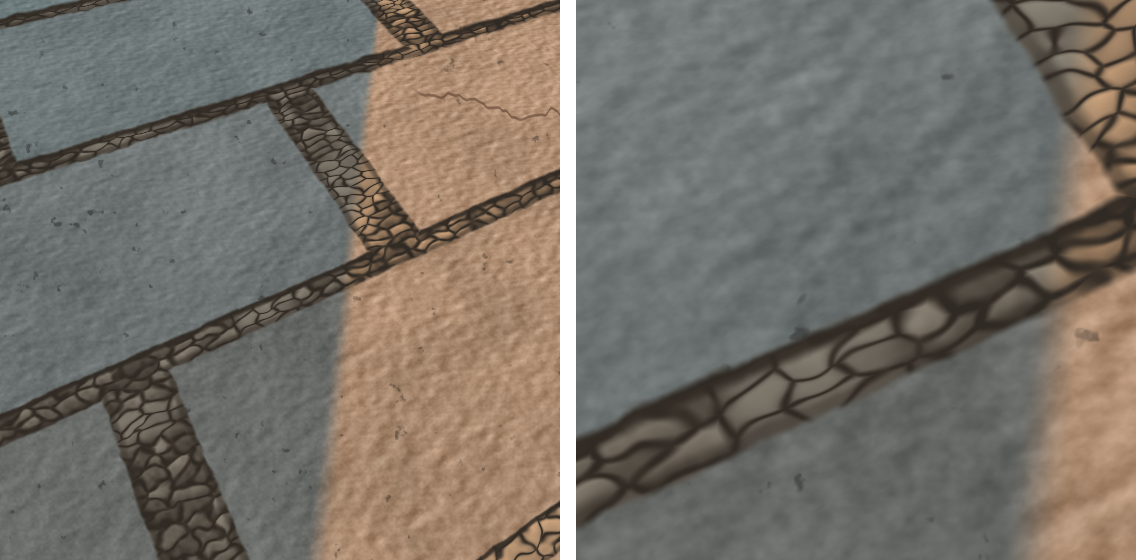
Left: the whole. Right: its middle third, enlarged.
Give the GLSL for this texture, as a WebGL 2 fragment shader.

```glsl
#version 300 es
precision highp float;
// Slate paving in perspective with pebble-filled joints, half shade and half sun.
uniform vec2 u_resolution;
out vec4 outColor;

#define ROW_HALF 0.050     // half width of joints between rows, in rows
#define COL_HALF 0.037     // half width of cross joints, in column units
#define STONE_LENGTH 0.67  // spacing of cross joints, in column units
#define PEBBLES vec2(40.0, 25.0)
#define EDGE_SOFT 0.0035
#define SHADE_STONE vec3(0.415, 0.432, 0.425)
#define SUN_STONE vec3(0.685, 0.555, 0.450)
#define SHADE_PEBBLE vec3(0.52, 0.49, 0.44)
#define SUN_PEBBLE vec3(0.78, 0.62, 0.47)
#define DARK_GAP vec3(0.19, 0.165, 0.14)
#define GRAIN 0.075

float hash(vec2 p) {
    vec3 q = fract(vec3(p.xyx) * 0.1031);
    q += dot(q, q.yzx + 33.33);
    return fract((q.x + q.y) * q.z);
}

float noise(vec2 p) {
    vec2 i = floor(p), f = fract(p);
    f = f * f * (3.0 - 2.0 * f);
    float low = mix(hash(i), hash(i + vec2(1, 0)), f.x);
    float high = mix(hash(i + vec2(0, 1)), hash(i + vec2(1, 1)), f.x);
    return mix(low, high, f.y);
}

float fbm(vec2 p) {
    float sum = 0.0, gain = 0.5;
    for (int i = 0; i < 4; i++) {
        sum += gain * noise(p);
        p = p * 2.03 + 17.1;
        gain *= 0.5;
    }
    return sum / 0.9375;
}

// Nearest pebble: x = gap to its neighbour, y = random tone, z = vertical offset
vec3 pebble(vec2 p) {
    vec2 cell = floor(p);
    float first = 9.0, second = 9.0, tone = 0.0, tilt = 0.0;
    for (int j = -1; j <= 1; j++)
    for (int i = -1; i <= 1; i++) {
        vec2 id = cell + vec2(i, j);
        vec2 away = id + 0.1 + 0.8 * vec2(hash(id), hash(id + 71.0)) - p;
        float d = length(away);
        if (d < first) {
            second = first;
            first = d;
            tone = hash(id + 29.0);
            tilt = away.y;
        } else second = min(second, d);
    }
    return vec3(second - first, tone, tilt);
}

void main() {
    vec2 p = gl_FragCoord.xy / u_resolution;
    p.y = 1.0 - p.y;  // measured down from the far side

    // Ground coordinates: rows and columns each converge to a vanishing point
    float narrowing = 1.0 - 0.31 * p.x;
    float depth = (p.y + 0.21 * p.x) / narrowing - 0.042;
    float squeeze = 0.2195 + 0.198 * depth;
    vec2 ground = vec2((p.x + 0.471) / (p.y + 1.193), depth / squeeze);

    // Distance to the joints in canvas units, positive on stone
    float row = floor(ground.y);
    float bond = max(row, 0.0);
    float column = (ground.x - 0.97 + bond * (0.195 + 0.05 * bond)) / STONE_LENGTH;
    float rowOffset = ground.y - round(ground.y);
    float colOffset = (column - round(column)) * STONE_LENGTH;
    float rowScale = narrowing * squeeze * squeeze / 0.2195;
    float rowEdge = (abs(rowOffset) - ROW_HALF) * rowScale;
    float colEdge = (abs(colOffset) - COL_HALF) * (p.y + 1.193) * 0.8;
    float edge = min(rowEdge, colEdge) + 0.009 * (fbm(p * 32.0) - 0.5);
    float stoneMask = smoothstep(-EDGE_SOFT, EDGE_SOFT, edge);

    // Boundary of the cast shadow, softer towards the viewer
    float shadowX = 0.675 - 0.108 * p.y + 0.008 * (noise(p * 9.0) - 0.5);
    float blur = 0.008 + 0.018 * p.y;
    float sun = smoothstep(-blur, blur, p.x - shadowX);

    // Stone: tint per slab, cloudy patches and streaky grain
    vec2 slab = vec2(row, floor(column));
    float cloud = fbm(ground * vec2(14.0, 5.0) + 4.0);
    vec2 grainAt = ground * vec2(75.0, 38.0);
    float grain = fbm(grainAt) - fbm(grainAt + vec2(0.35, 0.6));
    float fine = noise(p * 190.0) - 0.5;
    vec3 shade = SHADE_STONE + vec3(-0.008, 0.006, 0.012) * (1.5 - row);
    shade += 0.035 * (1.0 - smoothstep(0.1, 0.5, p.y));
    vec3 stone = mix(shade, SUN_STONE, sun);
    stone *= 0.97 + 0.06 * hash(slab + 11.0) + 0.22 * (cloud - 0.5);
    stone += (grain * (1.0 + sun) + 0.3 * fine) * GRAIN * 1.6;
    stone *= 1.0 - 0.3 * smoothstep(0.76, 0.86, fbm(p * 45.0 + 8.0));

    // One wandering crack across the sunlit slab of the middle row
    float crackY = 0.145 + 0.27 * (p.x - 0.74) + 0.07 * (fbm(vec2(p.x * 17.0, 3.0)) - 0.5);
    float crack = 1.0 - smoothstep(0.001, 0.004, abs(p.y - crackY));
    crack *= smoothstep(0.73, 0.76, p.x) * step(0.5, row) * step(row, 1.5);
    stone = mix(stone, vec3(0.36, 0.25, 0.19), 0.6 * crack);

    // Pebbles: domes with dark gaps, and pale mortar in places
    vec2 warp = vec2(noise(p * 40.0), noise(p * 40.0 + 9.0)) - 0.5;
    vec3 peb = pebble(ground * PEBBLES + warp * 0.7);
    vec3 lit = mix(SHADE_PEBBLE, SUN_PEBBLE, sun);
    float dome = smoothstep(0.02, 0.45, peb.x) * (0.78 + 0.6 * peb.z);
    float tone = (0.3 + 0.75 * peb.y) * dome + 0.22 * (noise(p * 110.0) - 0.4);
    vec3 fill = mix(DARK_GAP, lit, clamp(tone, 0.0, 1.0));
    float mortar = smoothstep(0.58, 0.78, noise(ground * vec2(13.0, 6.0) + 2.0));
    fill = mix(fill, lit * vec3(1.06, 1.08, 1.1), 0.55 * mortar * smoothstep(0.0, 0.25, peb.x));

    // Dark recess along the slab edges, deepest below each row
    float recess = 1.0 - smoothstep(0.002, 0.011, abs(edge + 0.004));
    float below = step(rowEdge, colEdge) * step(rowOffset, 0.0);
    fill = mix(fill, DARK_GAP, recess * mix(0.5, 0.9, below));

    outColor = vec4(mix(fill, stone, stoneMask), 1.0);
}
```
